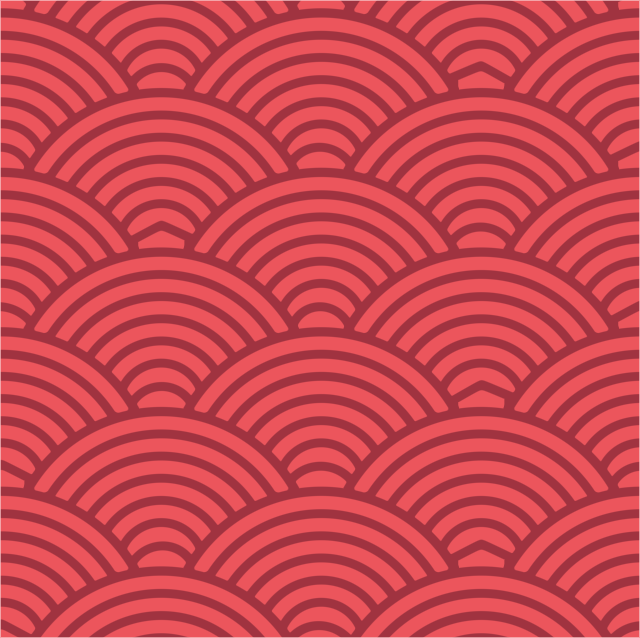
Give the GLSL for this pattern, as a Shadertoy shader.

```glsl
const vec3 CORAL = vec3(0.925, 0.335, 0.362);
const vec3 MAROON = vec3(0.628, 0.200, 0.250);
const vec3 PALE_EDGE = vec3(0.97, 0.78, 0.79);

// Lengths are in units of half a scale's width; the canvas is four wide.
const float CANVAS_WIDTH = 4.0;
const float ROW_STEP = 0.4983;
const vec2 GRID_OFFSET = vec2(0.008, -0.041);
const float SCALE_RADIUS = 0.929;
const float OUTLINE_RADIUS = 0.987;
const float BAND_PERIOD = 0.1385;
const float BAND_WIDTH = 0.083;
const float LAST_BAND = 5.0;
const float CAP_TOP = 0.09;
const float CAP_GAP = 0.056;
const float EDGE_WIDTH = 0.006;

float hash(vec2 p) {
    return fract(sin(dot(p, vec2(127.1, 311.7))) * 43758.5453);
}

// Intersection of two distances with rounded corners
float roundMax(float a, float b, float radius) {
    vec2 u = vec2(a, b) + radius;
    return length(max(u, 0.0)) + min(max(u.x, u.y), 0.0) - radius;
}

// Small core of a scale: usually a flat dome, sometimes a pointed roof
float capDistance(vec2 p, vec2 id) {
    p.y += p.x * 0.16 * (hash(id + 7.3) - 0.5);
    float domeRadius = mix(0.16, 0.22, hash(id + 2.9));
    float dome = length(p - vec2(0.0, CAP_TOP - domeRadius)) - domeRadius;
    float ridge = length(vec2(p.x, 0.015));
    float roof = dot(vec2(ridge, p.y - CAP_TOP - 0.012), vec2(0.447, 0.894));
    return hash(id) < 0.3 ? max(roof, ridge - 0.145) : dome;
}

// Concentric bands around the core, trimmed by the scales in front
float scaleDistance(vec2 p, vec2 id, float cut) {
    float depth = SCALE_RADIUS - length(p);
    float band = clamp(round((depth - 0.5 * BAND_WIDTH) / BAND_PERIOD), 0.0, LAST_BAND);
    float local = depth - band * BAND_PERIOD;
    float d = abs(local - 0.5 * BAND_WIDTH) - 0.5 * BAND_WIDTH;
    if (band == LAST_BAND) {
        float cap = capDistance(p, id);
        d = min(cap, max(-local, CAP_GAP - cap));
    }
    float corner = band == 0.0 ? 0.021 : 0.008;
    return roundMax(d, cut, corner);
}

// Staggered rows, visited from the front one to the back
float wavesDistance(vec2 p) {
    float firstRow = floor((p.y - OUTLINE_RADIUS) / ROW_STEP);
    float d = 1.0;
    float cut = -1.0;
    for (int i = 0; i < 6; i++) {
        float row = firstRow + float(i);
        float stagger = mod(row, 2.0);
        float column = 2.0 * round(0.5 * (p.x - stagger)) + stagger;
        vec2 local = p - vec2(column, row * ROW_STEP);
        d = min(d, scaleDistance(local, vec2(column, row), cut));
        cut = max(cut, OUTLINE_RADIUS - length(local));
    }
    return d;
}

// Distance inward from the nearest canvas border
float borderDistance(vec2 p, vec2 size) {
    vec2 inset = min(p, size - p);
    return min(inset.x, inset.y);
}

void mainImage(out vec4 fragColor, in vec2 fragCoord) {
    float pixel = CANVAS_WIDTH / iResolution.x;
    vec2 p = fragCoord * pixel;
    float d = wavesDistance(p - GRID_OFFSET);
    float light = 1.0 - smoothstep(-0.8 * pixel, 0.8 * pixel, d);
    vec3 color = mix(MAROON, CORAL, light);

    // Thin pale rim
    float border = borderDistance(p, iResolution.xy * pixel);
    float rim = 1.0 - smoothstep(-0.5 * pixel, 0.5 * pixel, border - EDGE_WIDTH);
    color = mix(color, PALE_EDGE, 0.7 * rim);
    fragColor = vec4(color, 1.0);
}
```
